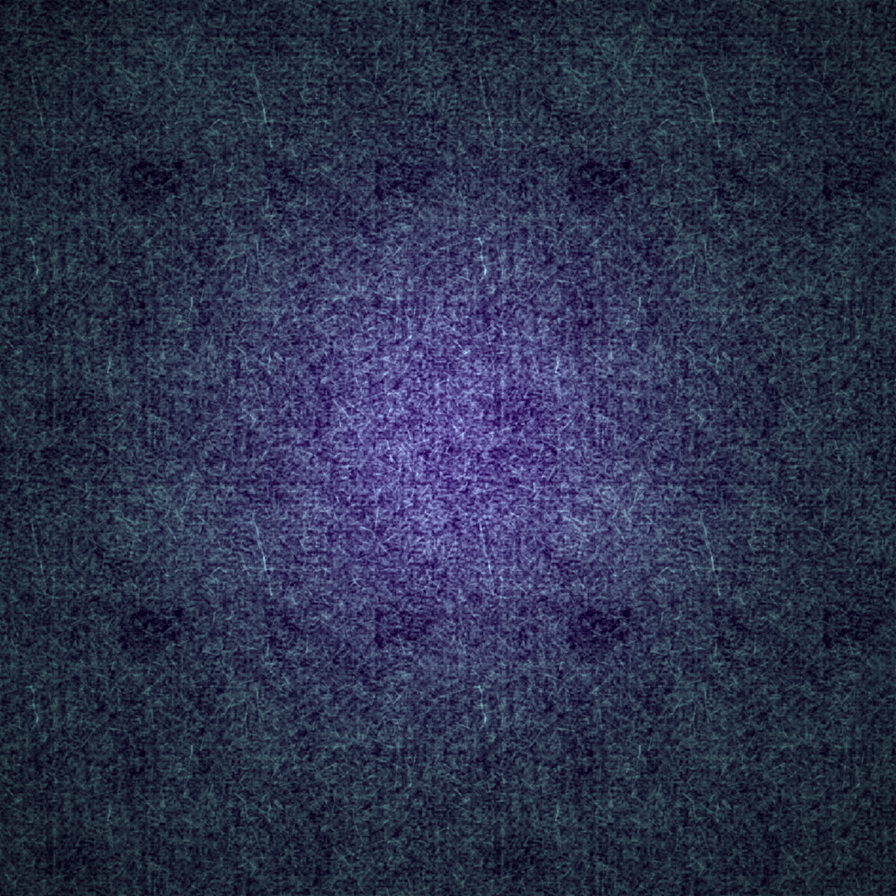
Give the GLSL for this background, as a Shadertoy shader.

```glsl
// Worn, scratched indigo fabric that repeats in tiles, under a soft violet glow.

const float TILE = 0.5;                            // repeat of the cloth
const vec2 SCRATCH_PERIOD = vec2(0.25, 0.5);       // repeat of the long scratches
const float GLOW_FALLOFF = 17.0;
const float VIGNETTE = 0.30;
const float BLOCKS = 8.0;                          // faint square panels per canvas
const float SCRATCH_WIDTH = 0.0022;
const float STAIN_CONTRAST = 0.24;
const float GRAIN_CONTRAST = 1.15;
const float CURL_CONTRAST = 0.65;
const float HAIR_CONTRAST = 0.60;
const vec3 OUTER_SHADOW = vec3(0.075, 0.075, 0.170);
const vec3 OUTER_LIGHT = vec3(0.190, 0.275, 0.325);
const vec3 INNER_SHADOW = vec3(0.250, 0.150, 0.460);
const vec3 INNER_LIGHT = vec3(0.500, 0.500, 0.760);
const vec3 SCRATCH_COLOR = vec3(0.24, 0.38, 0.32);

// Long scratches: start and end inside one period
const int SCRATCH_COUNT = 11;
const vec4 SCRATCHES[SCRATCH_COUNT] = vec4[](
    vec4(0.034, 0.420, 0.053, 0.336), vec4(0.036, 0.233, 0.041, 0.194),
    vec4(0.215, 0.168, 0.205, 0.110), vec4(0.215, 0.472, 0.208, 0.440),
    vec4(0.092, 0.440, 0.104, 0.453), vec4(0.177, 0.371, 0.186, 0.358),
    vec4(0.245, 0.368, 0.235, 0.358), vec4(0.008, 0.118, 0.021, 0.107),
    vec4(0.050, 0.103, 0.052, 0.083), vec4(0.123, 0.103, 0.120, 0.085),
    vec4(0.140, 0.362, 0.151, 0.345));

// Dark worn patches: centre and half size inside one tile
const int PATCH_COUNT = 5;
const vec4 PATCHES[PATCH_COUNT] = vec4[](
    vec4(0.170, 0.298, 0.034, 0.022), vec4(0.335, 0.045, 0.034, 0.022),
    vec4(0.085, 0.045, 0.034, 0.022), vec4(0.313, 0.298, 0.017, 0.022),
    vec4(0.450, 0.298, 0.030, 0.020));

float hash(vec2 p) {
    return fract(sin(dot(p + 3.7, vec2(127.1, 311.7))) * 43758.5453);
}

// Value noise that repeats once per tile, centred on zero
float tiledNoise(vec2 p, float cells) {
    p *= cells / TILE;
    vec2 i = floor(p), f = fract(p);
    f = f * f * (3.0 - 2.0 * f);
    vec2 a = mod(i, cells) + cells, b = mod(i + 1.0, cells) + cells;
    return mix(mix(hash(a), hash(vec2(b.x, a.y)), f.x),
               mix(hash(vec2(a.x, b.y)), hash(b), f.x), f.y) - 0.5;
}

vec2 wrapOffset(vec2 d, vec2 period) {
    return d - period * floor(d / period + 0.5);
}

float segmentDistance(vec2 p, vec2 halfSpan) {
    float t = clamp(dot(p, halfSpan) / dot(halfSpan, halfSpan), -1.0, 1.0);
    return length(p - halfSpan * t);
}

// Cloudy stains, curled dark threads and the sharp weave grain
float clothTone(vec2 p) {
    float stains = 0.0, cells = 10.0;
    for (int i = 0; i < 4; i++) {
        stains += tiledNoise(p, cells);
        cells *= 2.0;
    }
    float curls = 0.22 - exp(-9.0 * abs(tiledNoise(p, 72.0))) * 0.6;
    float grain = tiledNoise(p, 150.0) + 0.7 * tiledNoise(p, 236.0);
    return 0.38 + STAIN_CONTRAST * stains + CURL_CONTRAST * curls + GRAIN_CONTRAST * grain;
}

float wornPatches(vec2 p) {
    float worn = 0.0;
    for (int i = 0; i < PATCH_COUNT; i++) {
        vec2 d = abs(wrapOffset(p - PATCHES[i].xy, vec2(TILE))) - PATCHES[i].zw;
        worn = max(worn, 1.0 - smoothstep(-0.002, 0.002, max(d.x, d.y)));
    }
    return worn;
}

// Frayed lines: noise bends them and breaks their brightness
float longScratches(vec2 p) {
    float lines = 0.0;
    vec2 bent = p + 0.003 * vec2(tiledNoise(p, 60.0), tiledNoise(p + 0.19, 60.0));
    for (int i = 0; i < SCRATCH_COUNT; i++) {
        vec4 s = SCRATCHES[i];
        vec2 d = wrapOffset(bent - 0.5 * (s.xy + s.zw), SCRATCH_PERIOD);
        float gap = segmentDistance(d, 0.5 * (s.zw - s.xy));
        lines = max(lines, 1.0 - smoothstep(0.0, SCRATCH_WIDTH, gap));
    }
    return lines * clamp(0.55 + 1.3 * tiledNoise(p, 56.0), 0.0, 1.0);
}

// One short random hair in each cell of several shifted grids
float fineHairs(vec2 p) {
    float hairs = 0.0;
    for (int i = 0; i < 8; i++) {
        float cells = 13.0 + 5.0 * float(i);
        vec2 q = p * cells / TILE + 0.37 * float(i);
        vec2 id = mod(floor(q), cells) + 31.0 * float(i);
        float angle = 6.2832 * hash(id);
        vec2 halfSpan = 0.42 * vec2(cos(angle), sin(angle));
        float gap = segmentDistance(fract(q) - 0.5, halfSpan) * TILE / cells;
        float strength = pow(hash(id + 5.3), 2.5);
        hairs += strength * (1.0 - smoothstep(0.0, 0.0019, gap));
    }
    return hairs;
}

void mainImage(out vec4 fragColor, in vec2 fragCoord) {
    vec2 p = fragCoord / iResolution.xy;
    vec2 fromCentre = p - 0.5;
    float r2 = dot(fromCentre, fromCentre);
    float glow = exp(-GLOW_FALLOFF * r2);

    // Cloth tone with panels and worn patches
    float panel = hash(mod(floor(p * BLOCKS), BLOCKS * TILE) + 2.0) - 0.5;
    float tone = clothTone(p) + 0.16 * panel - 0.28 * wornPatches(p);
    tone = clamp(tone + HAIR_CONTRAST * fineHairs(p), -0.6, 1.8);

    // Colour, scratches and darkened corners
    vec3 color = mix(mix(OUTER_SHADOW, OUTER_LIGHT, tone),
                     mix(INNER_SHADOW, INNER_LIGHT, tone), glow);
    color += SCRATCH_COLOR * longScratches(p) * (0.7 + 0.5 * glow);
    color *= 1.0 - VIGNETTE * smoothstep(0.05, 0.5, r2);
    fragColor = vec4(clamp(color, 0.0, 1.0), 1.0);
}
```
